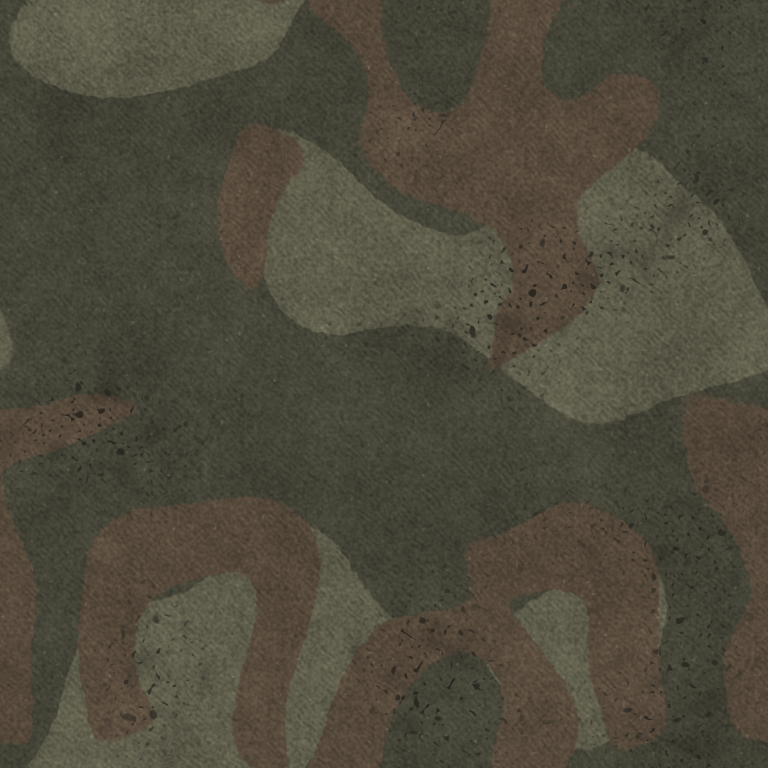
Reproduce this texture procedurally as a Shadertoy shader.

```glsl
const vec3 KHAKI = vec3(0.364, 0.358, 0.289);
const vec3 GREEN = vec3(0.266, 0.264, 0.215);
const vec3 BROWN = vec3(0.335, 0.286, 0.231);
const vec3 DIRT  = vec3(0.135, 0.130, 0.110);
const float TAU = 6.2831853;

float hash(vec2 p) {
    vec3 q = fract(vec3(p.xyx) * 0.1031);
    q += dot(q, q.yzx + 33.33);
    return fract((q.x + q.y) * q.z);
}

// Dot product of a random unit gradient with the offset from its corner.
float corner(vec2 cell, vec2 offset, float period, float seed) {
    float angle = TAU * hash(mod(cell, period) + seed * 17.37);
    return dot(vec2(cos(angle), sin(angle)), offset);
}

// Gradient noise that repeats after a whole number of cells.
float noise(vec2 p, float period, float seed) {
    vec2 i = floor(p), f = fract(p), e = vec2(1.0, 0.0);
    vec2 u = f * f * f * (f * (f * 6.0 - 15.0) + 10.0);
    float low = mix(corner(i, f, period, seed),
                    corner(i + e.xy, f - e.xy, period, seed), u.x);
    float high = mix(corner(i + e.yx, f - e.yx, period, seed),
                     corner(i + e.xx, f - e.xx, period, seed), u.x);
    return mix(low, high, u.y);
}

float canvasNoise(vec2 uv, float cells, float seed) {
    return noise(uv * cells, cells, seed);
}

// Two staggered lattices hide the grid in large shapes.
float blobField(vec2 uv, float cells, float seed) {
    return canvasNoise(uv, cells, seed)
         + noise(uv * cells + 0.5, cells, seed + 5.0);
}

// Approximate distance to the zero line of the blob field.
float lineDistance(vec2 uv, float cells, float seed) {
    vec2 e = vec2(0.01, 0.0);
    float n = blobField(uv, cells, seed);
    vec2 slope = vec2(blobField(uv + e.xy, cells, seed),
                      blobField(uv + e.yx, cells, seed)) - n;
    return abs(n) / length(vec3(slope / e.x, 0.6 * cells));
}

float mottle(vec2 uv, float cells, float seed) {
    float sum = 0.0, amplitude = 0.55;
    for (int i = 0; i < 5; i++) {
        sum += amplitude * canvasNoise(uv, cells, seed + float(i));
        cells *= 2.0;
        amplitude *= 0.88;
    }
    return sum;
}

float smoothMax(float a, float b, float k) {
    float h = max(k - abs(a - b), 0.0) / k;
    return max(a, b) + 0.25 * h * h * k;
}

float inside(float field, float softness) {
    return 1.0 - smoothstep(-softness, softness, field);
}

vec2 warp(vec2 uv, float cells, float amount, float seed) {
    return uv + amount * vec2(canvasNoise(uv, cells, seed),
                              canvasNoise(uv, cells, seed + 1.0));
}

// Rounded green patches and winding brown bands on khaki.
vec3 camouflage(vec2 uv) {
    vec2 p = warp(warp(uv, 5.0, 0.05, 2.0), 90.0, 0.004, 4.0);
    float patches = -0.11 - blobField(p, 3.0, 11.0);
    float bands = lineDistance(p, 3.0, 23.0) - 0.045;
    float gaps = (blobField(p, 3.0, 37.0) - 0.15) / 4.5;
    vec3 color = mix(KHAKI, GREEN, inside(patches, 0.009));
    return mix(color, BROWN, inside(smoothMax(bands, gaps, 0.04), 0.0022));
}

// Diagonal ribs that fade in and out with wear.
float twill(vec2 uv) {
    float wobble = canvasNoise(uv, 40.0, 51.0);
    float rib = sin(TAU * (100.0 * (uv.x + uv.y) + 0.8 * wobble));
    return rib * max(0.7 + 2.0 * canvasNoise(uv, 60.0, 53.0), 0.1);
}

// Irregular thread grain at three sizes.
float grain(vec2 uv) {
    return canvasNoise(uv, 230.0, 81.0) + 0.8 * canvasNoise(uv, 170.0, 83.0)
         + 0.7 * canvasNoise(uv, 110.0, 85.0);
}

// Soft smudges and crisp dark specks, gathered in clusters.
float dirt(vec2 uv) {
    vec2 p = mat2(0.8, 0.6, -0.6, 0.8) * warp(uv, 70.0, 0.003, 57.0);
    float cluster = smoothstep(-0.05, 0.40, canvasNoise(uv, 4.0, 61.0));
    float fine = smoothstep(0.27, 0.50, canvasNoise(p, 130.0, 63.0));
    float coarse = smoothstep(0.30, 0.52, blobField(p, 60.0, 65.0) - 0.25);
    float smudge = smoothstep(0.0, 0.6, canvasNoise(p, 24.0, 67.0));
    float specks = max(fine, coarse) * (0.09 + 0.75 * cluster);
    return max(specks, 0.32 * smudge * cluster);
}

void mainImage(out vec4 fragColor, in vec2 fragCoord) {
    vec2 uv = fragCoord / iResolution.y;
    vec3 color = camouflage(uv);

    // Wear, fabric structure and thread grain.
    float shade = 1.01 + 0.19 * mottle(uv, 5.0, 71.0);
    shade += 0.042 * twill(uv) + 0.16 * grain(uv);
    color *= shade;

    // Soiling and a few pale lint dots.
    color = mix(color, DIRT, dirt(uv));
    float lint = smoothstep(0.42, 0.60, canvasNoise(uv, 130.0, 91.0));
    color += 0.07 * lint;

    fragColor = vec4(color, 1.0);
}
```
